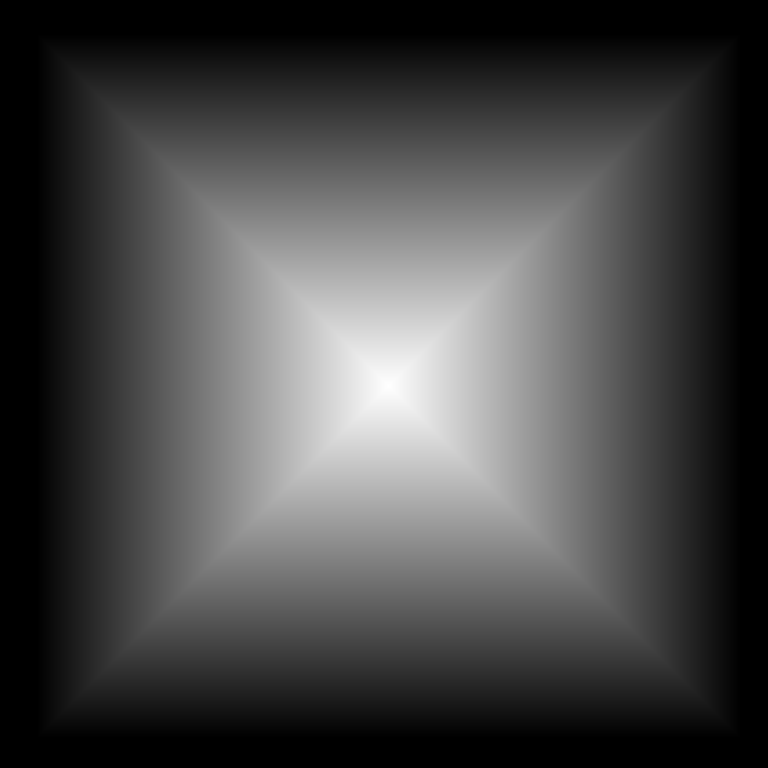
Give the GLSL for this texture map, as a Shadertoy shader.

```glsl
// A square pyramid height map: white at the apex, falling evenly to black.
// Height is one minus the Chebyshev distance from the apex, scaled by the
// half width of the base; the flat ground around the base stays black.

const vec2 APEX = vec2(0.506, 0.4975);   // slightly right of the canvas centre
const float HALF_BASE = 0.458;           // apex to base edge, in canvas units
const vec3 GROUND_COLOR = vec3(0.0);
const vec3 PEAK_COLOR = vec3(1.0);

// Distance whose level sets are axis-aligned squares
float squareDistance(vec2 p) {
    vec2 a = abs(p);
    return max(a.x, a.y);
}

// Linear slope from 1 at the apex to 0 at the base edge
float pyramidHeight(vec2 p) {
    return clamp(1.0 - squareDistance(p) / HALF_BASE, 0.0, 1.0);
}

void mainImage(out vec4 fragColor, in vec2 fragCoord) {
    vec2 uv = fragCoord / iResolution.xy;
    float height = pyramidHeight(uv - APEX);
    fragColor = vec4(mix(GROUND_COLOR, PEAK_COLOR, height), 1.0);
}
```
